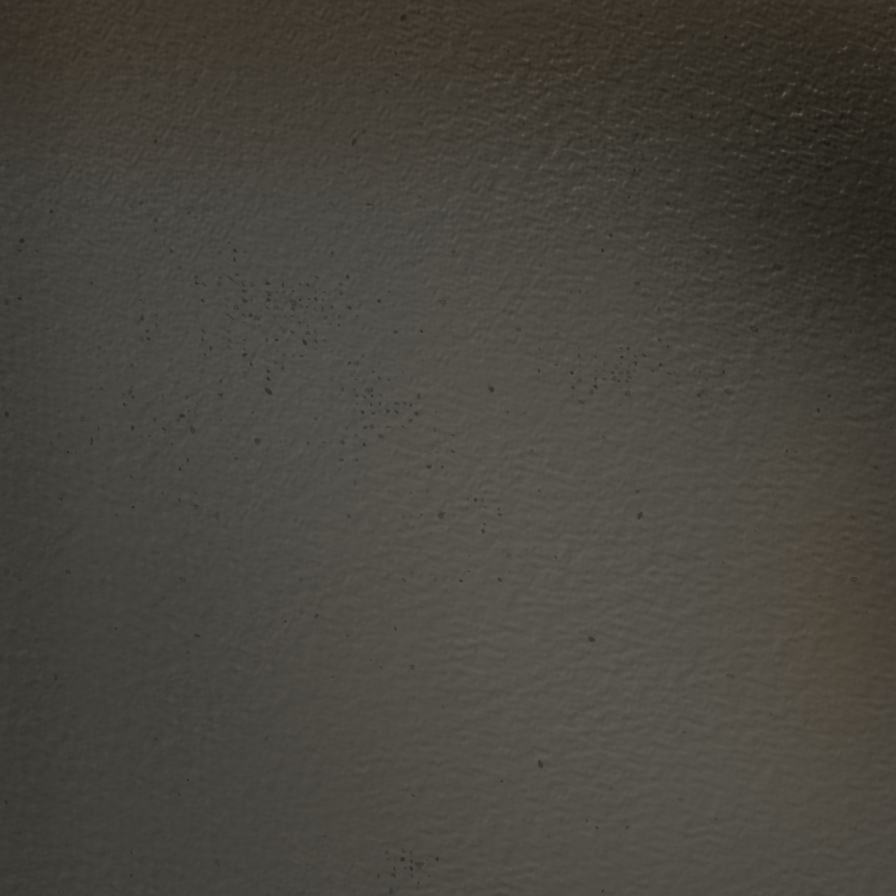
Reproduce this texture procedurally as a WebGL 1 fragment shader.

```glsl
precision highp float;
// Dim grey-brown hammered metal: soft reflections, fine embossed grain and small dark pits.
uniform vec2 u_resolution;

const float BASE_TONE = 0.272;
const vec3 METAL_TINT = vec3(1.0, 0.968, 0.885);
const vec3 WARM_TINT = vec3(1.045, 0.97, 0.88);
const vec3 COOL_TINT = vec3(0.985, 1.0, 1.025);
const vec3 SHADOW_TINT = vec3(1.01, 0.99, 0.90);
const vec3 FLECK_COLOR = vec3(0.105, 0.092, 0.066);
const vec2 LIGHT_STEP = vec2(-0.0011, 0.0016);
const vec2 GRAIN_SCALE = vec2(88.0, 160.0);
const float GRAIN_STRENGTH = 0.058;
const float FINE_SCALE = 250.0;
const float PIT_DEPTH = 0.36;

float hash(vec2 p) {
  return fract(sin(dot(p, vec2(127.1, 311.7))) * 43758.5453);
}

float noise(vec2 p) {
  vec2 i = floor(p);
  vec2 f = fract(p);
  f = f * f * f * (f * (f * 6.0 - 15.0) + 10.0);
  return mix(mix(hash(i), hash(i + vec2(1.0, 0.0)), f.x),
             mix(hash(i + vec2(0.0, 1.0)), hash(i + 1.0), f.x), f.y);
}

float fbm(vec2 p) {
  float sum = 0.0;
  float weight = 0.5;
  for (int i = 0; i < 4; i++) {
    sum += weight * noise(p);
    p = mat2(1.6, 1.2, -1.2, 1.6) * p + 7.3;
    weight *= 0.5;
  }
  return sum;
}

vec2 rotate(vec2 p, float angle) {
  float c = cos(angle);
  float s = sin(angle);
  return vec2(c * p.x + s * p.y, c * p.y - s * p.x);
}

// Soft elliptical spot, 1 at its centre.
float glow(vec2 p, vec2 center, vec2 size) {
  vec2 d = (p - center) / size;
  return exp(-dot(d, d));
}

// Stretched bumps: steep on the left, nearly level on the right, finer at the top.
float grainHeight(vec2 p) {
  float steep = noise(rotate(p, -0.85) * GRAIN_SCALE);
  float level = noise(rotate(p, -0.3) * GRAIN_SCALE + 31.0);
  float fine = noise(rotate(p, -0.55) * FINE_SCALE + 57.0);
  float coarse = mix(steep, level, smoothstep(0.15, 0.6, p.x));
  return coarse + mix(0.4, 0.75, smoothstep(0.3, 0.8, p.y)) * fine;
}

// Share of cells that hold a pit: a diagonal drift, one side patch, a few strays.
float pitDensity(vec2 p) {
  vec2 drift = rotate(p - vec2(0.37, 0.59), -0.8);
  float density = 0.75 * glow(drift, vec2(0.0), vec2(0.19, 0.06));
  density += 0.9 * glow(p, vec2(0.70, 0.585), vec2(0.085, 0.025));
  density += 0.2 * glow(p, vec2(0.15, 0.58), vec2(0.12, 0.10));
  density += 0.8 * glow(p, vec2(0.45, 0.025), vec2(0.04, 0.02));
  return density * smoothstep(0.25, 0.65, noise(p * 24.0)) + 0.005;
}

// One layer of scattered ragged pits, some with a paler floor.
float pits(vec2 p, float cells, float seed, float share) {
  vec2 id = floor(p * cells);
  vec2 key = id + seed;
  float present = step(hash(key), share * pitDensity((id + 0.5) / cells));
  vec2 jitter = vec2(hash(key + 11.3), hash(key + 23.7)) - 0.5;
  vec2 d = rotate(fract(p * cells) - 0.5 - 0.35 * jitter, -0.8 + 1.5 * jitter.x);
  d.y *= 1.0 + 0.9 * hash(key + 5.1);
  float radius = mix(0.12, 0.29, hash(key + 41.9));
  float dist = length(d) + 0.26 * (noise(p * cells * 4.0) - 0.5);
  float edge = 0.08 + 0.7 * cells / u_resolution.y;
  float body = 1.0 - smoothstep(radius - edge, radius + edge, dist);
  float paleFloor = step(0.6, hash(key + 67.0)) * (1.0 - smoothstep(0.0, radius, dist));
  return present * body * (1.0 - 0.7 * paleFloor) * mix(0.4, 1.0, hash(key + 83.0));
}

void main() {
  vec2 p = gl_FragCoord.xy / u_resolution;

  // Broad blurred reflections
  float topBand = smoothstep(0.76, 0.98, p.y + 0.06 * (noise(p * 5.0) - 0.5));
  float shadow = glow(rotate(p - vec2(1.0, 0.77), -0.4), vec2(0.0), vec2(0.30, 0.18));
  float tone = BASE_TONE;
  tone += 0.060 * glow(p, vec2(0.56, 0.49), vec2(0.34, 0.30));
  tone += 0.046 * glow(p, vec2(0.74, 0.12), vec2(0.36, 0.26));
  tone += 0.014 * glow(p, vec2(0.25, 0.66), vec2(0.20, 0.18));
  tone -= 0.115 * shadow + 0.036 * topBand;
  tone -= 0.018 * glow(p, vec2(0.13, 0.20), vec2(0.20, 0.32));
  tone -= 0.024 * (1.0 - smoothstep(0.0, 0.12, p.x));
  tone -= 0.030 * glow(p, vec2(1.02, 0.40), vec2(0.09, 0.25));
  tone += 0.014 * (fbm(p * 7.0) - 0.47);

  float warmth = clamp(topBand + 0.8 * glow(p, vec2(0.95, 0.31), vec2(0.11, 0.20)), 0.0, 1.0);
  float coolness = glow(p, vec2(0.23, 0.63), vec2(0.22, 0.25));
  vec3 color = tone * METAL_TINT * mix(vec3(1.0), SHADOW_TINT, shadow);
  color *= mix(vec3(1.0), WARM_TINT, warmth) * mix(vec3(1.0), COOL_TINT, coolness);

  // Embossed grain, rougher in the upper right
  float relief = grainHeight(p + LIGHT_STEP) - grainHeight(p - LIGHT_STEP);
  float rough = glow(p, vec2(0.88, 0.88), vec2(0.32, 0.20));
  float patchiness = 0.55 + 0.9 * fbm(p * 9.0 + 3.0);
  color += GRAIN_STRENGTH * relief * patchiness * (0.75 + 0.35 * rough) * METAL_TINT;
  color += FLECK_COLOR * rough * smoothstep(0.35, 1.1, relief) * patchiness;

  // Dark pits at two sizes
  float pit = max(pits(p, 112.0, 3.0, 0.9), pits(p + 0.013, 72.0, 191.0, 0.4));
  color *= 1.0 - PIT_DEPTH * pit;

  gl_FragColor = vec4(color, 1.0);
}
```
